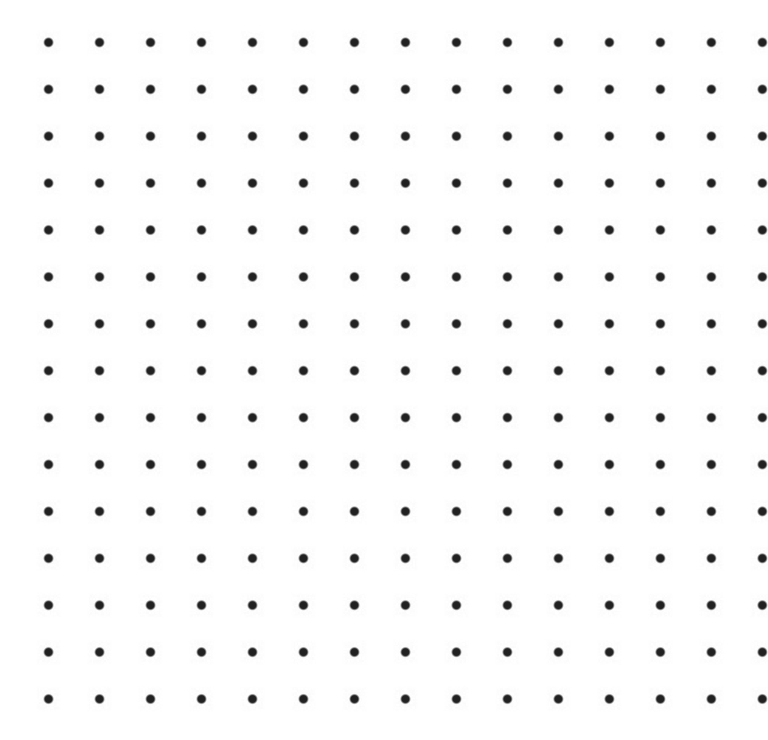
A WebGL 1 fragment shader for this pattern:

```glsl
precision highp float;

uniform vec2 u_resolution;

// Lengths are fractions of the canvas height
#define GRID_COUNT vec2(15.0, 15.0)
#define FIRST_DOT vec2(0.0656, 0.0573)
#define SPACING vec2(0.0689, 0.06338)
#define DOT_RADIUS 0.0060
#define EDGE_SOFTNESS 0.0018
#define SPECKLE_CELL 0.0021
#define SPECKLE_REACH 0.019
#define SPECKLE_STRENGTH 0.016
#define INK vec3(0.13)
#define PAPER vec3(1.0)

float hash(vec2 p) {
    vec3 q = fract(vec3(p.xyx) * 0.1031);
    q += dot(q, q.yzx + 33.33);
    return fract((q.x + q.y) * q.z);
}

// Offset from the nearest dot of the finite grid
vec2 nearestDotOffset(vec2 p) {
    vec2 index = floor((p - FIRST_DOT) / SPACING + 0.5);
    index = clamp(index, vec2(0.0), GRID_COUNT - 1.0);
    return p - FIRST_DOT - index * SPACING;
}

void main() {
    // Measure down from the top left corner
    vec2 p = vec2(gl_FragCoord.x, u_resolution.y - gl_FragCoord.y) / u_resolution.y;
    vec2 offset = nearestDotOffset(p);

    // Round dot with a soft rim at least a pixel wide
    float soft = max(EDGE_SOFTNESS, 0.75 / u_resolution.y);
    float ink = 1.0 - smoothstep(-soft, soft, length(offset) - DOT_RADIUS);

    // Very faint speckle in the paper around each dot
    float reach = max(abs(offset.x), abs(offset.y));
    float nearDot = 1.0 - smoothstep(0.6 * SPECKLE_REACH, SPECKLE_REACH, reach);
    float speckle = SPECKLE_STRENGTH * nearDot * hash(floor(p / SPECKLE_CELL));

    gl_FragColor = vec4(mix(PAPER - speckle, INK, ink), 1.0);
}
```
